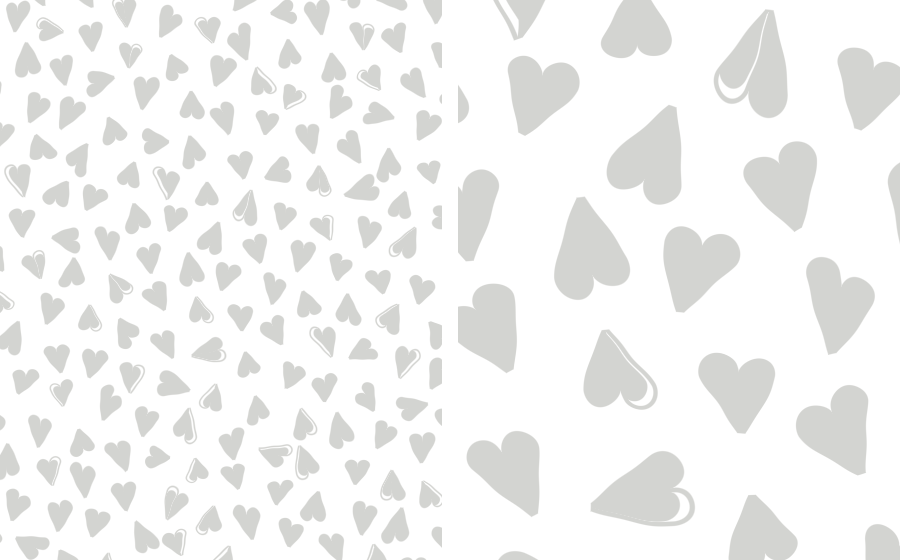
Left: the whole. Right: its middle third, enlarged.
Reproduce this pattern procedurally as a Shadertoy shader.

```glsl
// Scattered hand-drawn grey hearts on white, some with a thin white shine.
// Each cell of a turned, staggered lattice holds one heart made of two
// tapered brush strokes that meet at a cut tip; hashes vary tilt and shape.

#define CELL       vec2(0.0755, 0.0695)  // lattice step, in canvas heights
#define JITTER     vec2(0.20, 0.17)      // random shift, in cells
#define HEART_SIZE 0.0300                // heart unit, in canvas heights
#define GRID_TURN  0.26                  // lattice angle
#define TILT       1.15                  // spread of the heart tilt
#define SHINE_RATE 0.24                  // share of hearts with a shine
#define PAPER      vec3(1.0)
#define INK        vec3(0.828, 0.830, 0.818)

const float PI = 3.14159;

vec4 hash4(vec2 id, float salt) {
    vec4 h = fract(vec4(id.xyx, id.y + salt) * vec4(0.1031, 0.1030, 0.0973, 0.1099) + salt * 0.137);
    h += dot(h, h.wzxy + 33.33);
    return fract((h.xxyz + h.yzzw) * h.zywx);
}

mat2 rotation(float a) {
    float c = cos(a), s = sin(a);
    return mat2(c, s, -s, c);
}

// Stroke that narrows from a round lobe to the tip, with full sides.
float taperedStroke(vec2 p, vec2 lobe, float radius) {
    const vec2 tip = vec2(0.0, -1.0);
    vec2 axis = tip - lobe;
    float h = clamp(dot(p - lobe, axis) / dot(axis, axis), 0.0, 1.0);
    return length(p - lobe - axis * h) - mix(radius, 0.08, pow(h, 1.35));
}

// Signed distance to a heart, in heart units.
float heart(vec2 p, vec4 shape, vec4 style) {
    // Mirror, stretch, bend and a slight wobble of the hand
    p.x *= shape.x < 0.5 ? -1.0 : 1.0;
    p.y /= mix(0.82, 1.14, shape.y);
    p.x += (shape.z - 0.4) * 0.22 * (p.y * p.y - 0.3);
    p += 0.016 * sin(p.yx * 7.0 + shape.w * 40.0);

    // Two uneven lobes
    float uneven = (shape.w - 0.35) * 0.32;
    vec2 leftLobe = vec2(-0.37, 0.37 - uneven);
    vec2 rightLobe = vec2(0.37, 0.37 + uneven);
    float right = taperedStroke(p, rightLobe, 0.37);
    float d = min(taperedStroke(p, leftLobe, 0.39), right);

    // Slanted cut of the brush at the tip
    d = max(d, -1.02 - p.y + 0.5 * (style.x - 0.5) * p.x);

    // Crescent shine: the inset lobe minus its shifted copy
    if (style.y < SHINE_RATE) {
        float a = mix(0.1, 1.7, style.z);
        vec2 shift = 0.17 * vec2(cos(a), sin(a));
        float cutter = taperedStroke(p + shift, rightLobe, 0.37);
        float shine = max(right + 0.09, -0.09 - cutter);
        d = max(d, -shine);
    }
    return d;
}

// Mostly upright, some upside down, a few lying on a side.
float heartAngle(vec4 style, float r) {
    float base = style.w < 0.54 ? 0.0 : style.w < 0.88 ? PI : style.w < 0.94 ? 0.5 * PI : -0.5 * PI;
    return base + (r - 0.5) * TILT;
}

void mainImage(out vec4 fragColor, in vec2 fragCoord) {
    vec2 uv = fragCoord / iResolution.y;
    float pixel = 1.0 / iResolution.y;

    mat2 turn = rotation(GRID_TURN);
    vec2 grid = (turn * uv) / CELL;
    float row = floor(grid.y);
    float dist = 1.0;

    // Nearest heart among the neighbouring cells
    for (int j = -1; j <= 1; j++) {
        float y = row + float(j);
        float stagger = 0.5 * mod(y, 2.0);
        float column = floor(grid.x - stagger);
        for (int i = -1; i <= 1; i++) {
            vec2 id = vec2(column + float(i), y);
            vec4 place = hash4(id, 1.7);
            vec4 shape = hash4(id, 5.3);
            vec4 style = hash4(id, 9.1);

            vec2 center = id + 0.5 + vec2(stagger, 0.0) + (place.xy - 0.5) * 2.0 * JITTER * 0.7;
            vec2 p = transpose(turn) * ((grid - center) * CELL);
            float size = HEART_SIZE * mix(0.92, 1.06, place.z);
            p = rotation(heartAngle(style, place.w)) * p / size - vec2(0.0, 0.1);
            dist = min(dist, heart(p, shape, style) * size);
        }
    }

    float ink = 1.0 - smoothstep(-0.8 * pixel, 0.8 * pixel, dist);
    fragColor = vec4(mix(PAPER, INK, ink), 1.0);
}
```
